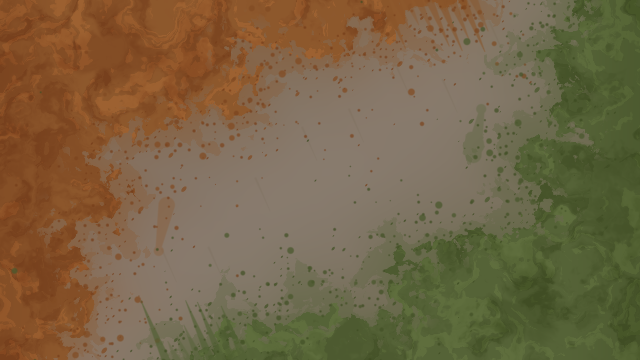
This background is drawn by a Shadertoy shader. Its source:

```glsl
const vec2 OUTLINE[23] = vec2[23](
    vec2(-.4, -.3), vec2(.14, -.3), vec2(.20, .07), vec2(.28, .165), vec2(.22, .21),
    vec2(.23, .32), vec2(.15, .38), vec2(.30, .39), vec2(.34, .47), vec2(.24, .56),
    vec2(.28, .61), vec2(.48, .67), vec2(.66, .73), vec2(.69, .80), vec2(.62, .86),
    vec2(.68, .90), vec2(.80, .87), vec2(.95, .85), vec2(1.0, .92), vec2(1.09, .91),
    vec2(1.27, 1.0), vec2(1.3, 1.4), vec2(-.4, 1.4));

float hash(vec2 p) {
    vec3 h = fract(p.xyx * .1031);
    h += dot(h, h.yzx + 33.33);
    return fract((h.x + h.y) * h.z);
}

float noise(vec2 p) {
    vec2 i = floor(p), f = fract(p);
    f = f * f * (3. - 2. * f);
    return mix(mix(hash(i), hash(i + vec2(1, 0)), f.x),
               mix(hash(i + vec2(0, 1)), hash(i + 1.), f.x), f.y);
}

float fbm(vec2 p) {
    float sum = 0., amp = .5;
    for (int i = 0; i < 5; i++) {
        sum += amp * noise(p + 40.);
        p = mat2(1.6, 1.2, -1.2, 1.6) * p;
        amp *= .5;
    }
    return sum;
}

// Signed distance to the painted corner, negative inside
float cornerDistance(vec2 p) {
    float d = 10., side = 1.;
    for (int i = 0, j = 22; i < 23; j = i, i++) {
        vec2 a = OUTLINE[i], e = OUTLINE[j] - a, w = p - a;
        vec2 b = w - e * clamp(dot(w, e) / dot(e, e), 0., 1.);
        d = min(d, dot(b, b));
        bvec3 c = bvec3(p.y >= a.y, p.y < OUTLINE[j].y, e.x * w.y > e.y * w.x);
        if (all(c) || all(not(c))) side = -side;
    }
    return side * sqrt(d);
}

// Capsule whose radius runs from ra to rb
float taper(vec2 p, vec2 a, vec2 b, float ra, float rb) {
    vec2 e = b - a;
    float t = clamp(dot(p - a, e) / dot(e, e), 0., 1.);
    return length(p - a - e * t) - mix(ra, rb, t);
}

// Scattered drops, thinning out away from the paint
float drops(vec2 p, float cell, float seed, float px) {
    vec2 id = floor(p / cell), key = id + seed;
    vec2 jitter = vec2(hash(key + 3.1), hash(key + 7.7)) - .5;
    float density = .5 * exp(-abs(cornerDistance((id + .5) * cell) - .05) / .065);
    vec2 q = p - (id + .5 + .45 * jitter) * cell;
    q = mat2(.74, .67, -.67, .74) * q;
    q.x *= mix(1., 1.8, step(.7, hash(key + 5.3)));
    float r = cell * mix(.06, .22, hash(key + 9.2));
    return smoothstep(px, -px, length(q) - r) * step(hash(key), density);
}

vec3 paintCorner(vec3 col, vec2 p, vec3 base, vec3 dark, float seed, float px) {
    vec2 s = p + seed;
    vec2 warp = vec2(fbm(s * 7.), fbm(s * 7. + 19.)) - .5;
    float coarse = fbm(s * 13. + warp * 2.) - .5;
    float lace = fbm(s * 42. + warp * 3.) - .5;
    float d = cornerDistance(p + warp * .07);

    // Soft halo and translucent wash
    col = mix(col, base, .36 * exp(-max(d, 0.) / .10));
    float wash = d - .055 + coarse * .32 + lace * .13;
    col = mix(col, base, .27 * smoothstep(.006, -.006, wash));

    // Hanging drip with a round end
    float drip = min(taper(p, vec2(.463, .43), vec2(.44, .31), .023, .008),
                     length(p - vec2(.441, .303)) - .014);
    drip = min(drip, length(p - vec2(.46, .40)) - .028 + coarse * .06);
    col = mix(col, base, .34 * smoothstep(px, -px, drip));

    // Tone of the solid paint, with brushed patches and a dark splat
    float tone = smoothstep(.42, .68, fbm(s * 4. + warp * 5.));
    float brush = fbm(mat2(.8, -.6, .6, .8) * s * vec2(9., 24.) + warp * 6.);
    vec2 c = p - vec2(.31, .86);
    float rays = noise(vec2(atan(c.y, c.x) * 4., seed)) * .06;
    float splat = smoothstep(.03, -.03, length(c) - .055 - rays + coarse * .12);
    float shade = .4 * tone + .35 * smoothstep(.5, .56, brush) * tone
                + .45 * splat + .4 * smoothstep(.22, -.02, p.x);
    vec3 paint = mix(base * 1.03, dark, clamp(shade, 0., 1.));
    paint *= 1. + .12 * smoothstep(.55, .62, fbm(s * 17. + warp * 8.));

    // Ragged edge, pierced by fine holes
    float edge = d + coarse * .10 + lace * .12;
    float holes = smoothstep(.09, .14, lace) * smoothstep(-.10, -.02, d);
    col = mix(col, paint, .93 * smoothstep(.005, -.005, edge) * (1. - .75 * holes));

    // Flung spikes near the end of the edge
    for (int i = 0; i < 9; i++) {
        float k = float(i), h = hash(vec2(k, seed + 2.));
        vec2 a = vec2(1.06 + .031 * k, 1.02);
        float spike = taper(p, a, a + vec2(.03 + .05 * h, -.06 - .13 * h), .013, .001);
        col = mix(col, base, (.3 + .4 * h) * smoothstep(px, -px, spike));
    }

    // Drops in three sizes
    for (int i = 0; i < 3; i++) {
        float k = float(i);
        float drop = drops(p, .019 + .013 * k, seed + 31. * k, px);
        col = mix(col, mix(dark, base, .3 * k), .75 * drop);
    }
    return col;
}

void mainImage(out vec4 fragColor, in vec2 fragCoord) {
    float px = 1. / iResolution.y;
    vec2 p = fragCoord * px, size = vec2(iResolution.x * px, 1.);

    // Pale diagonal ground
    float across = dot(p - size * .5, vec2(.62, -.78));
    vec3 col = mix(vec3(.50, .45, .39), vec3(.535, .485, .435), exp(-across * across * 14.));
    col += vec3(.012, .004, .012) * smoothstep(.9, .2, p.x);
    col += .012 * (fbm(p * 3.) - .5);

    // Faint scratches along the fall of the paint
    for (int i = 0; i < 8; i++) {
        float k = float(i);
        vec2 a = vec2(.45 + .13 * k, .2 + .09 * k + .2 * hash(vec2(k, 4.)));
        float scratch = taper(p, a, a + vec2(.04, -.09), .003, .0005);
        col = mix(col, vec3(.46, .41, .34), .25 * smoothstep(px, -px, scratch));
    }

    col = paintCorner(col, p, vec3(.54, .33, .16), vec3(.46, .24, .10), 1., px);
    col = paintCorner(col, size - p, vec3(.32, .375, .205), vec3(.24, .295, .13), 6., px);
    fragColor = vec4(col, 1.);
}
```
